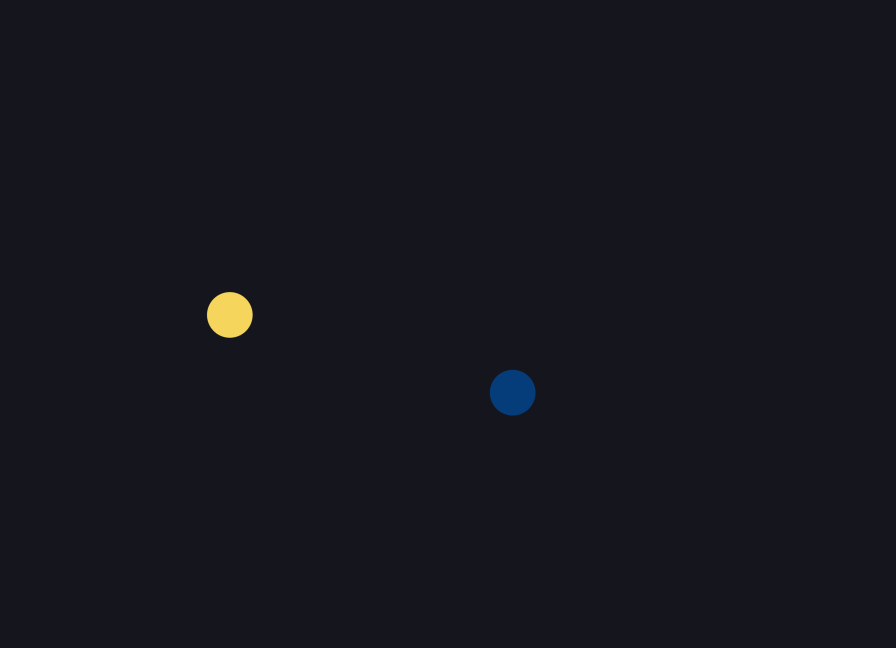
Give the GLSL for this background, as a Shadertoy shader.

```glsl
const vec3 NIGHT = vec3(0.083, 0.084, 0.118);
const vec3 YELLOW = vec3(0.965, 0.835, 0.361);
const vec3 BLUE = vec3(0.02, 0.24, 0.48);
const float DISC_RADIUS = 0.0352;

// Signed distance to a circle
float circleDistance(vec2 p, vec2 center, float radius) {
    return length(p - center) - radius;
}

// Lay a smooth-edged disc over a base colour
vec3 paintDisc(vec3 base, vec3 tint, vec2 p, vec2 center, float radius, float pixel) {
    float d = circleDistance(p, center, radius);
    float coverage = 1.0 - smoothstep(-0.7 * pixel, 0.7 * pixel, d);
    return mix(base, tint, coverage);
}

void mainImage(out vec4 fragColor, in vec2 fragCoord) {
    // Canvas height is one unit
    float pixel = 1.0 / iResolution.y;
    vec2 p = fragCoord * pixel;
    vec2 canvas = vec2(iResolution.x * pixel, 1.0);

    // Disc centers as fractions of the canvas
    vec2 yellowCenter = vec2(0.2565, 0.5140) * canvas;
    vec2 blueCenter = vec2(0.5722, 0.3940) * canvas;

    vec3 color = NIGHT;
    color = paintDisc(color, YELLOW, p, yellowCenter, DISC_RADIUS, pixel);
    color = paintDisc(color, BLUE, p, blueCenter, DISC_RADIUS, pixel);

    fragColor = vec4(color, 1.0);
}
```
